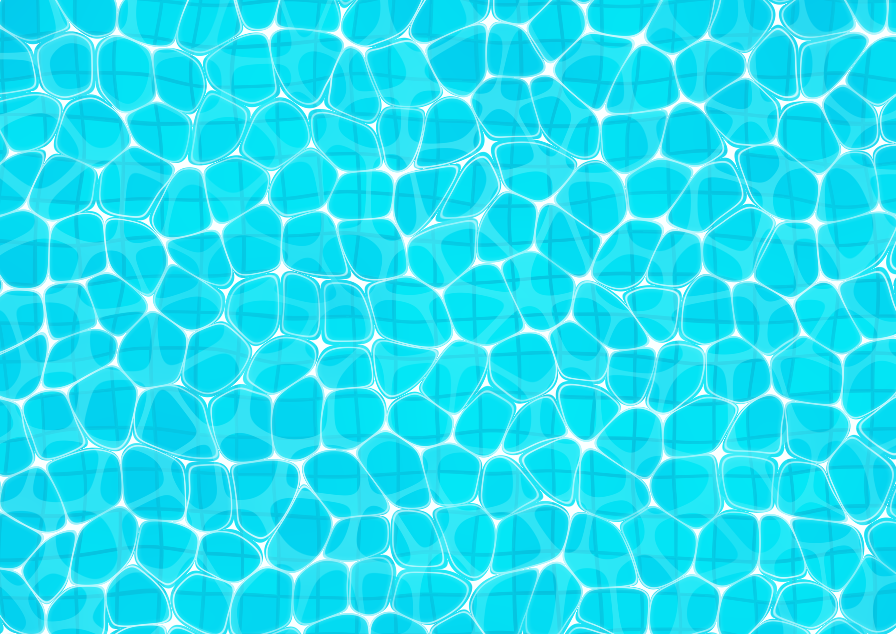
Reproduce this texture procedurally as a Shadertoy shader.

```glsl
// Sunlit pool water: a wavy floor of cyan tiles under two layers of caustics.
// Each layer is a Voronoi net whose edge distances are blended smoothly,
// which rounds the cells and leaves filled triangles at the junctions.

vec2 hash2(vec2 p) {
    return fract(sin(vec2(dot(p, vec2(127.1, 311.7)), dot(p, vec2(269.5, 183.3)))) * 43758.5453);
}

float noise(vec2 p) {
    vec2 i = floor(p), f = fract(p);
    f = f * f * (3.0 - 2.0 * f);
    float low = mix(hash2(i).x, hash2(i + vec2(1, 0)).x, f.x);
    float high = mix(hash2(i + vec2(0, 1)).x, hash2(i + vec2(1, 1)).x, f.x);
    return mix(low, high, f.y);
}

// Jittered cell centre; every second row is shifted by half a cell
vec2 site(vec2 cell, float seed) {
    vec2 jitter = 0.16 + 0.68 * hash2(cell + seed);
    return cell + jitter + vec2(0.5 * mod(cell.y, 2.0), 0.0);
}

// Smooth distance to the cell border, negative at the junctions
float netDistance(vec2 p, float sharpness, float seed) {
    vec2 base = floor(p), nearest = vec2(0.0);
    float best = 100.0;
    for (int y = -2; y <= 2; y++)
    for (int x = -2; x <= 2; x++) {
        vec2 toSite = site(base + vec2(x, y), seed) - p;
        if (dot(toSite, toSite) < best) {
            best = dot(toSite, toSite);
            nearest = toSite;
        }
    }
    float sum = 0.0;
    for (int y = -2; y <= 2; y++)
    for (int x = -2; x <= 2; x++) {
        vec2 toSite = site(base + vec2(x, y), seed) - p;
        vec2 across = toSite - nearest;
        if (dot(across, across) > 0.0001) {
            float border = dot(0.5 * (toSite + nearest), normalize(across));
            sum += exp(-sharpness * border);
        }
    }
    return -log(sum) / sharpness;
}

// Tiled floor, light in the middle and bluer towards the sides
vec3 poolFloor(vec2 p, vec2 centred, float pixel) {
    vec2 wave = vec2(sin(p.y * 13.0 + 3.0 * sin(p.x * 4.0)), sin(p.x * 11.0 + 2.5 * sin(p.y * 5.0)));
    vec2 ripple = vec2(noise(p * 9.0), noise(p * 9.0 + 40.0)) - 0.5;
    vec2 grid = (p + 0.007 * wave + 0.018 * ripple) * 16.0;
    vec2 tile = floor(grid);
    vec2 toJoint = 0.5 - abs(fract(grid) - 0.5);

    float light = 0.82 - 0.75 * dot(centred, centred);
    light += 0.45 * (hash2(tile).x - 0.5) + 0.4 * (noise(p * 4.0 + 7.0) - 0.5);
    vec3 color = mix(vec3(0.01, 0.765, 0.92), vec3(0.01, 0.905, 0.965), clamp(light, 0.0, 1.0));

    float aa = 16.0 * pixel;
    vec2 joint = 1.0 - smoothstep(0.045 - 0.5 * aa, 0.045 + 0.5 * aa, toJoint);
    float fade = 0.55 + 0.45 * noise(p * 7.0 + 20.0);
    return mix(color, vec3(0.03, 0.73, 0.85), 0.75 * fade * max(joint.x, joint.y));
}

void mainImage(out vec4 fragColor, in vec2 fragCoord) {
    float pixel = 1.0 / iResolution.y;
    vec2 p = fragCoord * pixel;
    vec3 color = poolFloor(p, fragCoord / iResolution.xy - 0.5, pixel);

    // Bend the nets a little
    vec2 bend = 0.012 * vec2(sin(p.y * 21.0 + 2.0 * p.x), sin(p.x * 19.0 + 3.0 * p.y));
    float aa = 10.7 * pixel;

    // Broad translucent bands from the deeper net
    float deep = netDistance((p + bend.yx) * 9.6 + 31.0, 11.0, 57.0);
    float bandWidth = 0.025 + 0.04 * noise(p * 8.0 + 60.0);
    float band = 1.0 - smoothstep(bandWidth - 0.5 * aa, bandWidth + 0.5 * aa, deep);
    color = mix(color, vec3(0.42, 0.95, 0.98), band * (0.26 + 0.24 * noise(p * 6.0 + 80.0)));

    // Bright surface net: soft glow, thin rims that split in places, white junctions
    float surface = netDistance((p + bend) * 10.7, 14.0, 3.0);
    float gap = 0.05 * smoothstep(0.45, 0.9, noise(p * 13.0 + 11.0));
    float glow = 1.0 - smoothstep(gap, gap + 0.09, surface);
    float rim = 1.0 - smoothstep(0.0, aa, abs(surface - gap) - 0.004);
    float junction = 1.0 - smoothstep(-0.5 * aa, 0.5 * aa, surface + 0.012);
    color = mix(color, vec3(0.4, 0.95, 0.98), 0.27 * glow);
    color = mix(color, vec3(0.93, 0.99, 1.0), rim * (0.35 + 0.5 * noise(p * 17.0 + 5.0)));
    color = mix(color, vec3(0.98, 1.0, 1.0), junction);

    fragColor = vec4(color, 1.0);
}
```
